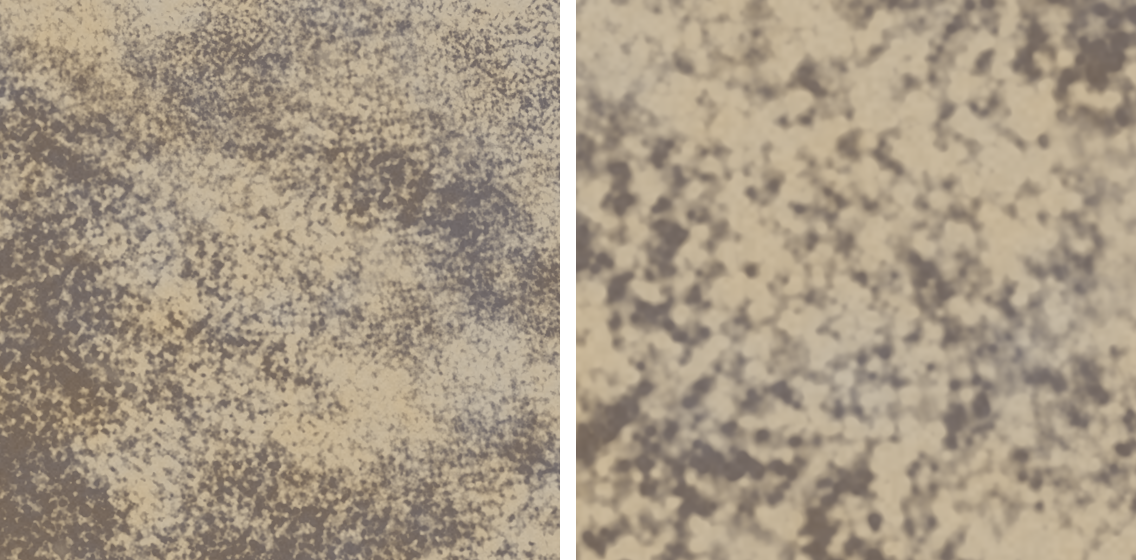
Left, the full canvas; right, a detail of the centre.
Give the GLSL for this texture, as a three.js fragment shader.

```glsl
// Weathered sandy stone: pale tan ground peppered with soft grey-brown grains.
// Layered value noise forms the grains; broad fractal noise gathers them into
// dark cloudy patches, with slow drifts of warmth and a few pale worn spots.

varying vec2 vUv;

float hash(vec2 p) {
  return fract(sin(dot(p, vec2(127.1, 311.7))) * 43758.5453);
}

float noise(vec2 p) {
  vec2 cell = floor(p);
  vec2 f = fract(p);
  f = f * f * (3.0 - 2.0 * f);
  float low = mix(hash(cell), hash(cell + vec2(1.0, 0.0)), f.x);
  float high = mix(hash(cell + vec2(0.0, 1.0)), hash(cell + vec2(1.0, 1.0)), f.x);
  return mix(low, high, f.y);
}

vec2 turn(vec2 p) {
  return mat2(0.8, 0.6, -0.6, 0.8) * p;
}

float fbm(vec2 p) {
  float sum = 0.0;
  float total = 0.0;
  float weight = 1.0;
  for (int i = 0; i < 5; i++) {
    sum += weight * noise(p);
    total += weight;
    weight *= 0.62;
    p = turn(p) * 2.03 + 17.3;
  }
  return sum / total;
}

// Grains of two sizes, turned against each other to hide the lattice
float grains(vec2 p) {
  return 0.68 * noise(turn(p)) + 0.32 * noise(turn(turn(p)) * 1.9 + 41.0);
}

void main() {
  vec2 uv = vUv;

  // Cloudy patches, a little wider than tall and leaning down to the right
  vec2 leaning = vec2(uv.x * 4.6, uv.y * 6.2 + uv.x * 1.3);
  float patches = fbm(leaning + 3.7);

  // Grains grow finer towards the upper right
  float drift = 0.5 * (uv.x + uv.y) + 0.5 * (noise(uv * 3.0 + 8.0) - 0.5);
  float fineness = smoothstep(0.45, 0.95, drift);
  float grain = mix(grains(uv * 108.0), grains(uv * 165.0 + 60.0), fineness);

  // Grains and patches together decide how pale the surface is
  float level = 0.52 + 1.05 * (grain - 0.5) + 1.15 * (patches - 0.5);
  level += 0.05 * (uv.y - 0.5);
  float pale = smoothstep(0.13, 0.87, level);

  vec3 darkGrain = vec3(0.455, 0.408, 0.378);
  vec3 midStone = vec3(0.625, 0.567, 0.490);
  vec3 paleSand = vec3(0.775, 0.712, 0.605);
  vec3 color = mix(darkGrain, midStone, smoothstep(0.0, 0.55, pale));
  color = mix(color, paleSand, smoothstep(0.4, 1.0, pale));

  // Warm ochre towards the lower left, cool grey elsewhere
  float warmth = fbm(uv * 7.0 + 29.0) - 0.5 + 0.25 * (0.8 - uv.x - uv.y);
  color += clamp(warmth, -0.3, 0.4) * vec3(0.05, -0.01, -0.11);

  // Pale worn spots
  float worn = smoothstep(0.84, 0.97, noise(turn(uv) * 13.0 + 5.0));
  color = mix(color, vec3(0.76, 0.70, 0.60), 0.55 * worn);

  // Faint fine dust
  color += 0.035 * (noise(uv * 260.0) - 0.5);

  gl_FragColor = vec4(color, 1.0);
}
```
